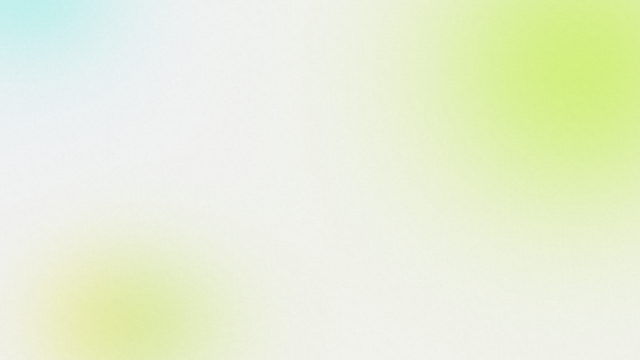
Reproduce this background procedurally as a Shadertoy shader.

```glsl
// Pale paper backdrop with three soft colour glows: lime at upper right,
// yellow-green at lower left and aqua in the upper left corner.
// Elliptical Gaussians blend over a faint cool-to-warm base, then fine grain.

const vec3 COOL_PAPER = vec3(0.944, 0.946, 0.947);
const vec3 WARM_PAPER = vec3(0.942, 0.947, 0.924);
const vec3 LIME       = vec3(0.828, 0.940, 0.505);
const vec3 YELLOW     = vec3(0.915, 0.922, 0.660);
const vec3 PEAR       = vec3(0.865, 0.918, 0.640);
const vec3 AQUA       = vec3(0.750, 0.938, 0.925);
const vec3 ICE        = vec3(0.910, 0.940, 0.952);

float hash(vec2 cell) {
    return fract(sin(dot(cell, vec2(127.1, 311.7))) * 43758.5453);
}

// Smoothly interpolated value noise in the range 0 to 1
float valueNoise(vec2 p) {
    vec2 cell = floor(p);
    vec2 f = fract(p);
    f = f * f * (3.0 - 2.0 * f);
    float low  = mix(hash(cell), hash(cell + vec2(1.0, 0.0)), f.x);
    float high = mix(hash(cell + vec2(0.0, 1.0)), hash(cell + vec2(1.0, 1.0)), f.x);
    return mix(low, high, f.y);
}

// Elliptical Gaussian: 1 at the centre, fading over the given radius
float glow(vec2 p, vec2 centre, vec2 radius) {
    vec2 d = (p - centre) / radius;
    return exp(-dot(d, d));
}

// Signed paper grain made of two fine noise layers
float paperGrain(vec2 p) {
    float fine = valueNoise(p * 288.0) - 0.5;
    float coarse = valueNoise(p * 110.0 + 17.0) - 0.5;
    return 0.75 * fine + 0.25 * coarse;
}

void mainImage(out vec4 fragColor, in vec2 fragCoord) {
    // Canvas height is one unit
    vec2 p = fragCoord / iResolution.y;

    // Base paper, warmer towards the lower right
    float warmth = smoothstep(0.1, 1.3, p.x + 0.35 * (0.5 - p.y));
    vec3 color = mix(COOL_PAPER, WARM_PAPER, warmth);

    // Aqua corner inside a wide icy halo
    color = mix(color, ICE, 0.65 * glow(p, vec2(0.0, 0.88), vec2(0.42, 0.32)));
    color = mix(color, AQUA, glow(p, vec2(0.06, 1.03), vec2(0.27, 0.20)));

    // Lower left glow, yellow on its left and greener on its right
    vec3 pearTint = mix(YELLOW, PEAR, smoothstep(0.12, 0.48, p.x));
    float pearWidth = mix(0.25, 0.31, smoothstep(0.2, 0.45, p.x));
    color = mix(color, pearTint, glow(p, vec2(0.33, 0.10), vec2(pearWidth, 0.225)));

    // Large lime glow
    color = mix(color, LIME, glow(p, vec2(1.62, 0.82), vec2(0.44, 0.42)));

    color += 0.020 * paperGrain(p);
    fragColor = vec4(clamp(color, 0.0, 1.0), 1.0);
}
```
